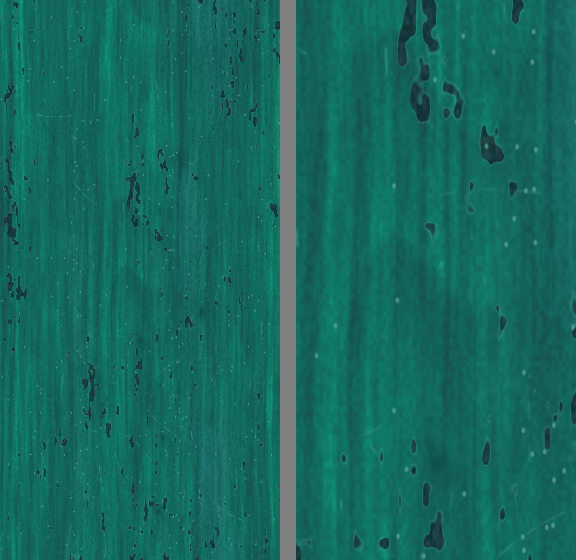
Left, the full canvas; right, a detail of the centre.
Reproduce this texture procedurally as a WebGL 2 fragment shader.

```glsl
#version 300 es
precision highp float;
// Worn green painted wood: stretched noise makes the vertical grain, contour
// bands make the ring figure, and looped segments, cells and thresholds add
// scratches, chips, stains and pale specks.

uniform vec2 u_resolution;
out vec4 fragColor;

float hash(vec2 p) {
    vec3 q = fract(p.xyx * 0.1031);
    q += dot(q, q.yzx + 33.33);
    return fract((q.x + q.y) * q.z);
}

vec2 hash2(vec2 p) {
    return vec2(hash(p), hash(p + vec2(41.0, 87.0)));
}

float noise(vec2 p) {
    vec2 cell = floor(p), f = fract(p);
    f = f * f * (3.0 - 2.0 * f);
    return mix(mix(hash(cell), hash(cell + vec2(1, 0)), f.x),
               mix(hash(cell + vec2(0, 1)), hash(cell + vec2(1, 1)), f.x), f.y);
}

// Noise centred on zero, stretched by a separate frequency on each axis.
float grain(vec2 p, float across, float along) {
    return noise(p * vec2(across, along) + across) - 0.5;
}

float band(float x, float centre, float width) {
    float d = (x - centre) / width;
    return exp(-d * d);
}

float segment(vec2 p, vec2 dir, float halfLength) {
    return length(p - dir * clamp(dot(p, dir), -halfLength, halfLength));
}

// Tone in steps of about one deviation, from shadow to bright paint.
vec3 paint(float tone) {
    vec3 c = mix(vec3(0.09, 0.32, 0.295), vec3(0.07, 0.38, 0.34), smoothstep(-2.2, -0.7, tone));
    c = mix(c, vec3(0.067, 0.425, 0.363), smoothstep(-0.9, 0.2, tone));
    c = mix(c, vec3(0.06, 0.475, 0.402), smoothstep(0.1, 1.2, tone));
    return mix(c, vec3(0.06, 0.56, 0.47), smoothstep(1.1, 2.5, tone));
}

void main() {
    vec2 p = gl_FragCoord.xy / u_resolution.x;
    float soft = max(1.0 / u_resolution.x, 0.003);

    // Vertical grain, bent a little along its length
    vec2 q = p + vec2(0.012 * grain(p, 5.0, 2.5) + 0.004 * grain(p, 17.0, 8.0), 0.0);
    float edge = 1.0 - smoothstep(0.06, 0.15, p.x) + smoothstep(0.91, 0.96, p.x);
    float grit = grain(p, 253.0, 150.0);
    float tone = 0.9 * grain(p, 5.0, 2.2) + 0.8 * grain(p, 19.0, 9.0)
               + 1.5 * grain(q, 37.0, 1.1) + 1.7 * grain(q, 97.0, 3.5)
               + 1.3 * grain(q, 181.0, 16.0) + 1.3 * grit;
    tone += edge * (0.35 + 2.4 * grain(q, 79.0, 1.7) + 1.4 * grain(q, 149.0, 5.0));
    tone -= 0.35 * band(p.x, 0.76, 0.16);

    // Long growth rings near the centre, each with one crisp side
    float ring = fract(5.0 * noise(vec2(q.x * 7.0 + 3.0, q.y * 1.3)) + 3.0 * q.x);
    float figure = band(p.x, 0.47, 0.11);
    tone += figure * (1.5 * ring * (1.0 - smoothstep(0.88, 1.0, ring)) - 0.45);

    // Dark hairlines in the grain
    float hair = smoothstep(0.26, 0.42, grain(q, 117.0, 2.1));
    tone -= hair * (0.7 + 0.5 * edge);
    vec3 colour = paint(tone);

    // Blue-grey wear on the right and in a narrow strip on the left
    float worn = band(p.x, 0.73, 0.13) + 0.6 * band(p.x, 0.28, 0.04);
    worn *= smoothstep(-0.3, 0.35, grain(p, 9.0, 3.0) + 0.5 * grain(q, 61.0, 6.0) + 0.3 * grit);
    colour = mix(colour, vec3(0.12, 0.44, 0.435) + 0.035 * tone, 0.65 * clamp(worn, 0.0, 1.0));

    // Dark stains with ragged outlines
    for (int i = 0; i < 9; i++) {
        vec2 seed = vec2(float(i), 7.0);
        vec2 d = p - hash2(seed) * vec2(1.0, 2.0);
        float size = mix(0.012, 0.035, hash(seed + 19.0));
        float r = length(d * vec2(1.0, 0.75)) / size + 1.3 * grain(p, 71.0, 47.0);
        colour = mix(colour, vec3(0.06, 0.25, 0.25), 0.6 * exp(-max(r, 0.0) * 1.8));
    }

    // Chips along weak strips of wood, with faint pale rims
    float strip = band(p.x, 0.045, 0.025) + band(p.x, 0.48, 0.022) + 0.8 * band(p.x, 0.57, 0.025);
    float chip = grain(q, 57.0, 19.0) + 0.6 * grain(p, 131.0, 61.0)
               + 0.55 * grain(p, 6.0, 3.1) + 0.28 * min(strip, 1.0);
    colour += 0.06 * smoothstep(0.46, 0.54, chip) * vec3(0.9, 1.0, 1.0);
    colour = mix(colour, vec3(0.09, 0.19, 0.21) + 0.1 * grit, 0.85 * smoothstep(0.53, 0.62, chip));

    // Fine scratches, mostly pale, broken along their length
    for (int i = 0; i < 64; i++) {
        vec2 seed = vec2(float(i), 53.0);
        vec2 d = p - hash2(seed) * vec2(1.0, 2.0);
        float turn = hash(seed + 11.0), kind = hash(seed + 29.0);
        float angle = 3.1416 * (i % 3 == 0 ? 0.5 + 0.12 * (turn - 0.5) : turn);
        vec2 dir = vec2(cos(angle), sin(angle));
        float along = dot(d, dir);
        d += vec2(-dir.y, dir.x) * along * along * 4.0 * (kind - 0.5);
        float reach = mix(0.008, 0.07, kind * kind);
        float mark = 1.0 - smoothstep(0.0, soft, segment(d, dir, reach));
        mark *= smoothstep(-0.3, 0.25, grain(p, 83.0, 67.0)) * mix(0.2, 0.65, turn);
        colour = mix(colour, i % 6 == 1 ? vec3(0.05, 0.2, 0.21) : vec3(0.27, 0.62, 0.57), mark);
    }

    // Pale specks, denser in rubbed columns
    vec2 grid = p * vec2(85.0, 60.0), cell = floor(grid);
    vec2 offset = fract(grid) - 0.25 - 0.5 * hash2(cell + 5.0);
    float rubbed = band(p.x, 0.27, 0.025) + band(p.x, 0.62, 0.035);
    float present = step(0.983 - 0.07 * rubbed, hash(cell + 133.0));
    float speck = 1.0 - smoothstep(0.08, 0.08 + soft * 70.0, length(offset));
    colour = mix(colour, vec3(0.36, 0.64, 0.6), 0.75 * present * speck);

    fragColor = vec4(clamp(colour, 0.0, 1.0), 1.0);
}
```
